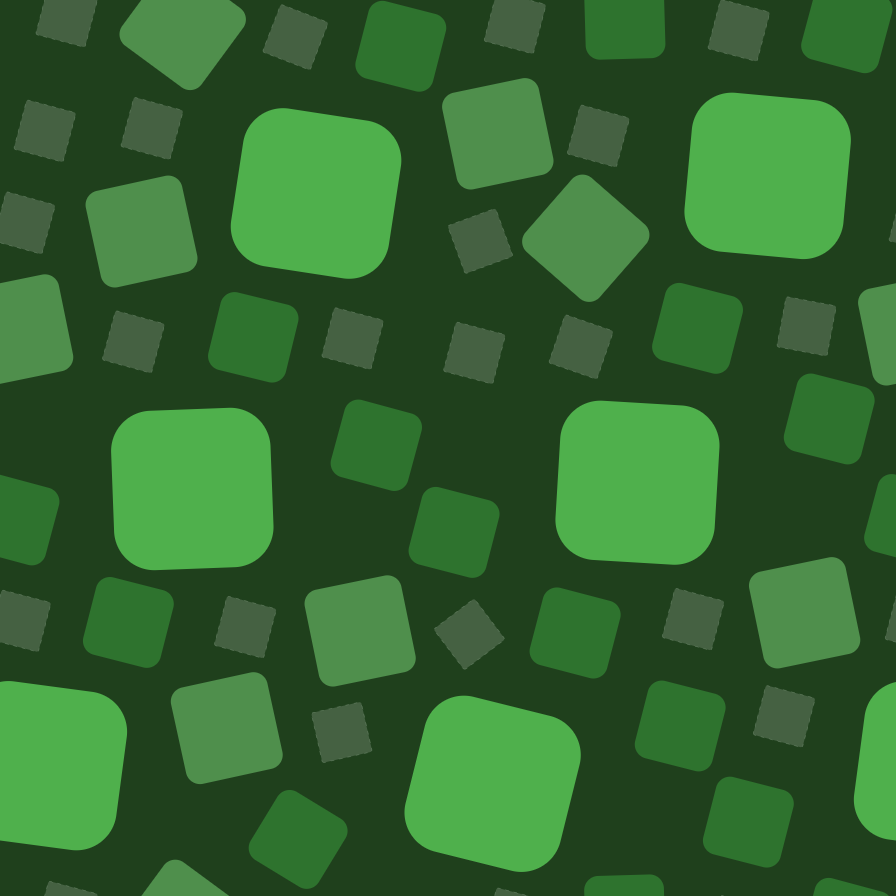
This pattern is drawn by a Shadertoy shader. Its source:

```glsl
// Scattered rounded squares in four sizes of green on a dark ground, tiling seamlessly.

const vec3 GROUND = vec3(0.12, 0.25, 0.11);
const vec3 RIM    = vec3(0.48, 0.58, 0.47);

// Kinds of square
const int LARGE = 0, MEDIUM = 1, DARK = 2, SMALL = 3;

// One entry per kind
const vec3 FILL[4] = vec3[4](
    vec3(0.31, 0.69, 0.30), vec3(0.31, 0.56, 0.30),
    vec3(0.18, 0.45, 0.18), vec3(0.27, 0.38, 0.26));
const vec4 HALF_SIDE   = vec4(0.0890, 0.0550, 0.0445, 0.0285);
const vec4 ROUNDING    = vec4(0.0450, 0.0160, 0.0160, 0.0025);
const vec4 TILT        = vec4(-0.05, 0.21, -0.26, -0.26);
const vec4 TILT_SPREAD = vec4(0.22, 0.01, 0.01, 0.01);
const vec4 JITTER      = vec4(0.009, 0.006, 0.006, 0.006);

// Kinds that vary from cell to cell
const int ROW_KIND[6] = int[6](MEDIUM, MEDIUM, SMALL, MEDIUM, DARK, MEDIUM);
const int LOW_KIND[6] = int[6](MEDIUM, DARK, MEDIUM, MEDIUM, MEDIUM, SMALL);

const int   CELLS = 6;   // two columns in each of three slanted strips
const int   SITES = 8;   // squares per cell
const vec2  STRIP_STEP = vec2(1.0 / 6.0, 1.0 / 3.0);
const vec2  WARP = vec2(0.022, 0.010);
const float ODD_TILT_SHARE = 0.2;
const float DASHES = 650.0;
const float RIM_WIDTH = 0.0009;
const float TAU = 6.2831853;

vec3 hash3(float n) {
    vec3 p = fract(vec3(n) * vec3(0.1031, 0.1030, 0.0973));
    p += dot(p, p.yzx + 33.33);
    return fract((p.xxy + p.yzz) * p.zyx);
}

// Shortest offset on the repeating tile
vec2 wrapOffset(vec2 d) {
    return d - floor(d + 0.5);
}

float roundedSquare(vec2 p, float halfSide, float rounding) {
    vec2 q = abs(p) - halfSide + rounding;
    return length(max(q, 0.0)) + min(max(q.x, q.y), 0.0) - rounding;
}

// Kind of square at a site: large, a row of four, a low pair, one high
int siteKind(int site, int cell) {
    if (site == 0) return LARGE;
    if (site == 3) return ROW_KIND[cell];
    if (site == 5) return LOW_KIND[cell];
    return (site == 1 || site == 7) ? DARK : SMALL;
}

// Place of a site within its cell
vec2 sitePlace(int site) {
    if (site == 0) return vec2(0.0);
    if (site < 5) {
        float k = float(site - 1);
        return vec2(0.083 + 0.127 * k, 0.167 + 0.006 * k * (3.0 - k));
    }
    if (site < 7) return vec2(0.20 + 0.12 * float(site - 5), 0.056);
    return vec2(0.455, 0.28);
}

// Centre of a square: slanted lattice, middle strip turned, then loosened
vec2 squareCentre(int site, int cell, float jitter, vec2 rnd) {
    int strip = cell / 2;
    vec2 place = sitePlace(site);
    if (strip == 1 && site > 0) place = 2.0 * STRIP_STEP + vec2(1.0 / 3.0, -1.0 / 3.0) - place;
    place += float(strip) * STRIP_STEP + vec2(0.5 * float(cell - 2 * strip), 0.0);
    vec2 bend = WARP * sin(TAU * (place.yx + vec2(0.1, 0.35)));
    return place + bend + (rnd - 0.5) * 2.0 * jitter + vec2(0.04, 0.13);
}

// Paints one square over the colour; p is relative to its centre
vec3 paintSquare(vec3 colour, vec2 p, int kind, vec3 rnd, float pixel) {
    float angle = TILT[kind] + (rnd.x - 0.5) * 2.0 * TILT_SPREAD[kind];
    if (rnd.y < ODD_TILT_SHARE) angle = (rnd.z - 0.5) * TAU / 4.0;
    float c = cos(angle), s = sin(angle);
    p = vec2(c * p.x + s * p.y, c * p.y - s * p.x);

    float d = roundedSquare(p, HALF_SIDE[kind], ROUNDING[kind]);
    colour = mix(colour, FILL[kind], clamp(0.5 - d / pixel, 0.0, 1.0));

    // Faint dashed rim on the small squares
    if (kind == SMALL) {
        float dash = smoothstep(-0.2, 0.6, sin((p.x + p.y) * DASHES));
        float line = 1.0 - smoothstep(0.0, max(RIM_WIDTH, pixel), abs(d));
        colour = mix(colour, RIM, 0.4 * dash * line);
    }
    return colour;
}

void mainImage(out vec4 fragColor, in vec2 fragCoord) {
    vec2 uv = fragCoord / iResolution.xy;
    float pixel = 1.0 / min(iResolution.x, iResolution.y);
    vec3 colour = GROUND;

    for (int cell = 0; cell < CELLS; cell++) {
        for (int site = 0; site < SITES; site++) {
            int kind = siteKind(site, cell);
            float id = float(cell * SITES + site);
            vec2 centre = squareCentre(site, cell, JITTER[kind], hash3(id + 11.0).xy);
            vec2 p = wrapOffset(uv - centre);
            // Only squares within reach of this point are drawn
            if (length(p) < 1.5 * HALF_SIDE[kind] + pixel)
                colour = paintSquare(colour, p, kind, hash3(id + 211.0), pixel);
        }
    }
    fragColor = vec4(colour, 1.0);
}
```
